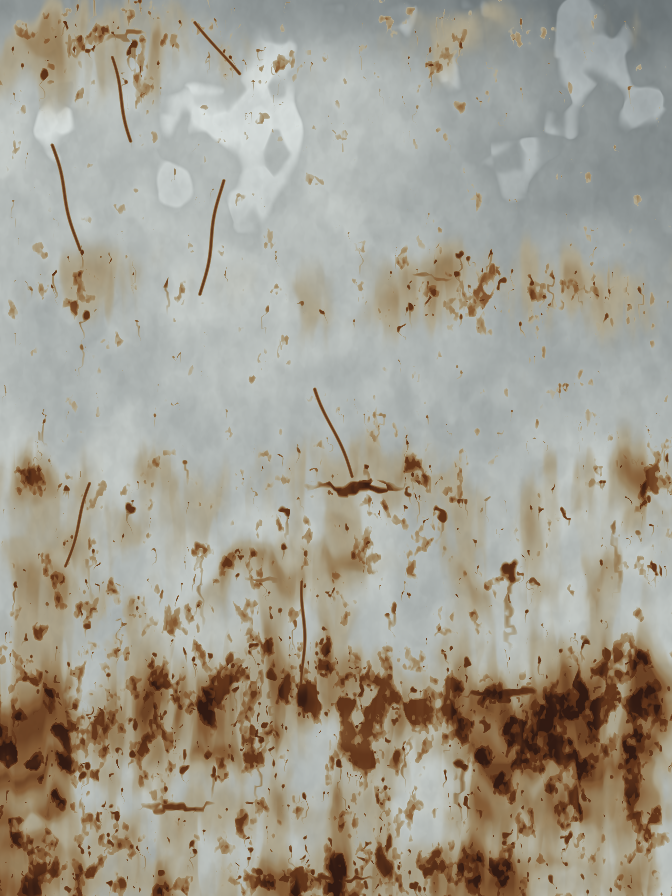
This texture is drawn by a Shadertoy shader. Its source:

```glsl
// Weathered painted steel: pale grey paint with horizontal bands of rust.
// A rust amount is built from bands, streaks, cellular grain, dripping spots,
// gashes and scratches, then turned into colour by a ramp over the paint.

const vec3 PALE_PAINT = vec3(0.715, 0.738, 0.728);
const vec3 GREY_PAINT = vec3(0.48, 0.51, 0.515);
const vec3 BEIGE = vec3(0.67, 0.64, 0.55);
const vec3 TAN = vec3(0.60, 0.51, 0.37);
const vec3 BROWN = vec3(0.52, 0.36, 0.21);
const vec3 DARK_RUST = vec3(0.37, 0.20, 0.10);
const vec3 BURNT = vec3(0.19, 0.10, 0.07);

const float STAIN = 0.62;       // strength of the soft stains
const float CRUST = 0.24;       // strength of the grainy crust
const float PIT = 0.30;         // extra darkness of the crust pits
const int SCRATCHES = 7;

// Rust bands: height, width, strength, x of the gash
const int BAND_COUNT = 8;
const vec4 BANDS[BAND_COUNT] = vec4[BAND_COUNT](
    vec4(0.96, 0.035, 0.50, 0.14), vec4(0.69, 0.038, 0.50, 0.48),
    vec4(0.455, 0.046, 0.95, 0.40), vec4(0.355, 0.018, 0.45, 0.30),
    vec4(0.225, 0.042, 0.98, 0.56), vec4(0.155, 0.013, 0.60, 0.62),
    vec4(0.10, 0.026, 0.75, 0.20), vec4(0.02, 0.036, 0.80, 0.38));

float hash(vec2 c) {
    vec3 q = fract(c.xyx * 0.1031);
    q += dot(q, q.yzx + 33.33);
    return fract((q.x + q.y) * q.z);
}

vec2 hash2(vec2 c) { return vec2(hash(c), hash(c + 37.7)); }

// Smooth cellular noise: random cell values blended by distance
float cellNoise(vec2 p) {
    vec2 cell = floor(p);
    float sum = 0.0, total = 0.0;
    for (int j = -1; j <= 1; j++)
    for (int i = -1; i <= 1; i++) {
        vec2 c = cell + vec2(i, j);
        float w = pow(1.0 - smoothstep(0.0, 1.42, length(c + hash2(c) - p)), 5.0);
        sum += w * hash(c + 91.3);
        total += w;
    }
    return sum / max(total, 1e-5);
}

float layered(vec2 p) {
    return 0.55 * cellNoise(p) + 0.29 * cellNoise(p * 2.1 + 17.0)
         + 0.16 * cellNoise(p * 4.3 + 41.0);
}

// Scattered rust spots, each with a fading drip below it
float spots(vec2 p, vec2 grid, float radius, float chance) {
    vec2 cell = floor(p * grid);
    float rust = 0.0;
    for (int j = -1; j <= 1; j++)
    for (int i = -1; i <= 1; i++) {
        vec2 c = cell + vec2(i, j);
        vec2 d = p - (c + 0.2 + 0.6 * hash2(c + 5.1)) / grid;
        float present = smoothstep(0.0, 0.2, chance - hash(c + 63.0));
        float size = radius * present * (0.35 + 0.65 * hash(c + 12.0)) + 1e-5;
        float spot = 1.0 - smoothstep(0.45, 1.25, length(d * vec2(1.0, 0.65)) / size);
        float fall = -d.y * grid.y;
        float drip = (1.0 - smoothstep(0.0, 0.75 * size, abs(d.x)))
                   * smoothstep(0.0, 0.08, fall) * (1.0 - smoothstep(0.1, 1.1, fall));
        rust = max(rust, present * max(spot, 0.5 * drip));
    }
    return rust;
}

float segment(vec2 p, vec2 a, vec2 b) {
    vec2 ab = b - a;
    return length(p - a - ab * clamp(dot(p - a, ab) / dot(ab, ab), 0.0, 1.0));
}

void mainImage(out vec4 fragColor, in vec2 fragCoord) {
    vec2 p = fragCoord / iResolution.y;
    float blotch = layered(p * vec2(7.0, 6.0) + 3.0);
    float streak = smoothstep(0.3, 0.7, layered(p * vec2(28.0, 5.5)));
    float grain = layered(p * vec2(62.0, 42.0) + 8.0);
    vec2 rough = vec2(cellNoise(p * 95.0), cellNoise(p * 95.0 + 50.0)) - 0.5;
    vec2 q = p + 0.011 * rough;

    // Rust density: patchy bands with ragged, running edges
    float cover = smoothstep(0.33, 0.62, blotch);
    float height = p.y + 0.05 * (cellNoise(p * vec2(8.0, 4.0)) - 0.5)
                 + 0.045 * (cellNoise(p * vec2(45.0, 5.0)) - 0.5);
    float density = mix(0.36, 0.03, smoothstep(0.1, 0.65, p.y)) * (0.35 + 0.9 * cover);
    float gash = 0.0;
    for (int i = 0; i < BAND_COUNT; i++) {
        vec4 b = BANDS[i];
        float dy = height - b.x;
        float off = (p.x - b.w) / 0.15;
        float local = 0.75 + 0.4 * exp(-off * off);
        float t = dy / (b.y * (dy > 0.0 ? 0.75 : 1.4));
        density += b.z * local * exp(-t * t) * (0.25 + 0.75 * cover);
        vec2 g = (q - b.wx) / vec2(0.055 * b.z, 0.007 * b.z);
        gash = max(gash, b.z * (1.0 - smoothstep(0.4, 1.3, length(g))));
    }
    density = min(density, 1.1);

    // Rust amount: stains, crust, spots, gashes and scratches
    float edge = mix(0.80, 0.46, density);
    float rust = STAIN * density * (0.3 + 0.7 * streak)
               + CRUST * smoothstep(edge, edge + 0.09, grain)
               + PIT * smoothstep(edge + 0.09, edge + 0.21, grain);
    float chance = 0.10 + 0.5 * density;
    rust = max(rust, 0.92 * spots(q, vec2(15.0, 9.0), 0.010, chance));
    rust = max(rust, 0.85 * spots(q, vec2(36.0, 24.0), 0.0055, chance));
    rust = max(rust, 0.72 * spots(q, vec2(85.0, 64.0), 0.003, chance));
    rust = max(rust, gash * (0.75 + 0.5 * grain));
    for (int i = 0; i < SCRATCHES; i++) {
        vec2 id = vec2(float(i) * 3.7, 21.0);
        vec2 a = vec2(0.75, 0.7) * hash2(id) + vec2(0.0, 0.3);
        vec2 b = a - vec2(0.08 * (hash(id + 4.0) - 0.6), 0.05 + 0.13 * hash(id + 9.0));
        float d = segment(p + vec2(0.002 * sin(p.y * 60.0), 0.0), a, b);
        rust = max(rust, 0.72 * (1.0 - smoothstep(0.0006, 0.0028, d)));
    }

    // Paint: cool shadow at the upper right and top, with pale scuffs
    float mottle = layered(p * vec2(11.0, 9.0) + 70.0) - 0.5;
    float shade = 0.75 * smoothstep(0.3, 0.75, p.x) * smoothstep(0.42, 0.85, p.y)
                + 0.65 * smoothstep(0.9, 1.01, p.y) + 0.7 * mottle;
    vec3 color = mix(PALE_PAINT, GREY_PAINT, clamp(shade, -0.15, 1.2));
    color += 0.16 * smoothstep(0.17, 0.25, mottle) * smoothstep(0.6, 0.9, p.y);

    // Scraped grey patch that bares the rust
    float scrape = segment(q, vec2(0.09, 0.22), vec2(0.14, 0.35)) + 0.05 * (blotch - 0.5);
    rust *= 0.3 + 0.7 * smoothstep(0.008, 0.024, scrape + 0.02 * (grain - 0.5));

    // Colour ramp from stained paint to burnt rust
    color = mix(color, BEIGE, smoothstep(0.03, 0.19, rust));
    color = mix(color, TAN, smoothstep(0.17, 0.36, rust));
    color = mix(color, BROWN, smoothstep(0.34, 0.56, rust));
    color = mix(color, DARK_RUST, smoothstep(0.56, 0.78, rust));
    color = mix(color, BURNT, smoothstep(0.82, 1.15, rust));
    color *= 1.0 + 0.10 * (grain - 0.5);
    fragColor = vec4(clamp(color, 0.0, 1.0), 1.0);
}
```
